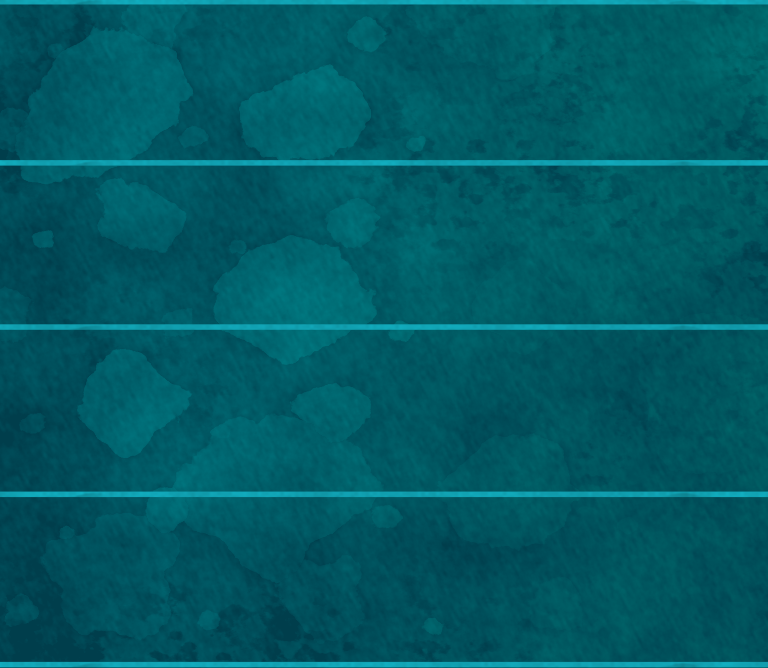
Give the GLSL for this texture, as a Shadertoy shader.

```glsl
float hash(vec2 p) {
    return fract(sin(dot(p, vec2(127.1, 311.7))) * 43758.5453);
}

float noise(vec2 p) {
    vec2 i = floor(p), f = fract(p);
    f = f * f * (3.0 - 2.0 * f);
    return mix(mix(hash(i), hash(i + vec2(1, 0)), f.x),
               mix(hash(i + vec2(0, 1)), hash(i + vec2(1, 1)), f.x), f.y);
}

float fbm(vec2 p) {
    float sum = 0.0, amp = 0.5;
    for (int i = 0; i < 5; i++) {
        sum += amp * noise(p);
        p = mat2(1.6, 1.2, -1.2, 1.6) * p + 7.3;
        amp *= 0.5;
    }
    return sum / 0.97;
}

// Signed distance to a water stain with a lobed, ragged rim
float stain(vec2 p, vec2 center, float radius, float seed) {
    vec2 q = (p - center) / radius;
    vec2 lobes = vec2(noise(q * 1.2 + seed), noise(q * 1.2 + seed + 40.0)) - 0.5;
    float ragged = fbm(q * 4.5 + seed * 2.0) - 0.5;
    return (length(q * vec2(0.9, 1.1) + 0.6 * lobes) - 1.0 + 0.3 * ragged) * radius;
}

void mainImage(out vec4 fragColor, in vec2 fragCoord) {
    vec2 p = fragCoord / iResolution.y;
    float x = fragCoord.x / iResolution.x;
    float px = 1.0 / iResolution.y;

    // Cloudy wash, lighter at the top and darker in the lower corners
    float tone = 0.49 + 0.6 * (fbm(p * 3.2 + 4.0) - 0.5) + 0.12 * (p.y - 0.5);
    tone += 0.45 * (fbm(p * 11.0 + 30.0) - 0.5);
    tone -= 0.4 * pow(abs(x - 0.5), 2.0) * (1.4 - p.y);

    // Evenly scattered stains, large to small, faint on the right, with dark halos
    float fill = 0.0, halo = 0.0, rim = 0.0;
    for (int i = 0; i < 44; i++) {
        float id = float(i);
        vec2 center = fract(vec2(0.424, 0.27) + id * vec2(0.7549, 0.5698));
        center.x = 1.15 * pow(center.x, 1.2);
        float radius = 0.012 + 0.115 * pow(1.0 - id / 44.0, 2.6);
        float strength = mix(0.55, 1.0, hash(vec2(id, 3.9)));
        strength *= mix(1.0, 0.35, smoothstep(0.6, 0.85, center.x));
        float d = stain(p, center, radius, id * 13.0);
        fill = max(fill, strength * smoothstep(px, -px, d));
        halo = max(halo, strength * exp(-24.0 * max(d, 0.0)));
        rim = max(rim, strength * exp(-abs(d) * 400.0));
    }
    tone += 0.2 * fill - 0.2 * halo * (1.0 - fill) - 0.06 * rim;

    // Slanted paper fibres, fine grain and clustered dark flecks
    vec2 slant = mat2(0.88, -0.47, 0.47, 0.88) * p;
    tone += 0.19 * (noise(slant * vec2(210.0, 80.0)) - 0.5);
    tone += 0.3 * (fbm(p * 120.0) - 0.5);
    float cluster = smoothstep(0.38, 0.7, fbm(p * 4.0 + 21.0) + 0.12 * (x - 0.5));
    float flecks = smoothstep(0.5, 0.66, fbm(p * vec2(42.0, 60.0)));
    tone -= 0.3 * flecks * cluster * (1.0 - 0.6 * fill);

    vec3 color = mix(vec3(0.0, 0.245, 0.3), vec3(0.0, 0.465, 0.5), clamp(tone, 0.0, 1.0));
    color.b -= 0.025 * smoothstep(0.2, 1.0, x) * smoothstep(0.1, 0.7, tone);

    // Five ruled lines, slightly closer together towards the top
    float scuff = smoothstep(0.035, 0.0, abs(abs(x - 0.5) - 0.39));
    for (int k = 0; k < 5; k++) {
        float row = float(k);
        float y = p.y - (0.005 + 0.2573 * row - 0.0023 * row * row);
        float line = smoothstep(0.7 * px, -0.7 * px, abs(y) - 0.0041);
        float wear = 0.5 * noise(vec2(x * 20.0, row * 5.0)) + 0.5 * noise(p * 180.0);
        vec3 ink = mix(vec3(0.07, 0.69, 0.76), vec3(0.06, 0.58, 0.64), wear);
        ink *= 1.0 - 0.15 * scuff * smoothstep(0.001, -0.003, y + 0.003 * sin(x * 90.0));
        color = mix(color, ink, line);
    }
    fragColor = vec4(color, 1.0);
}
```
